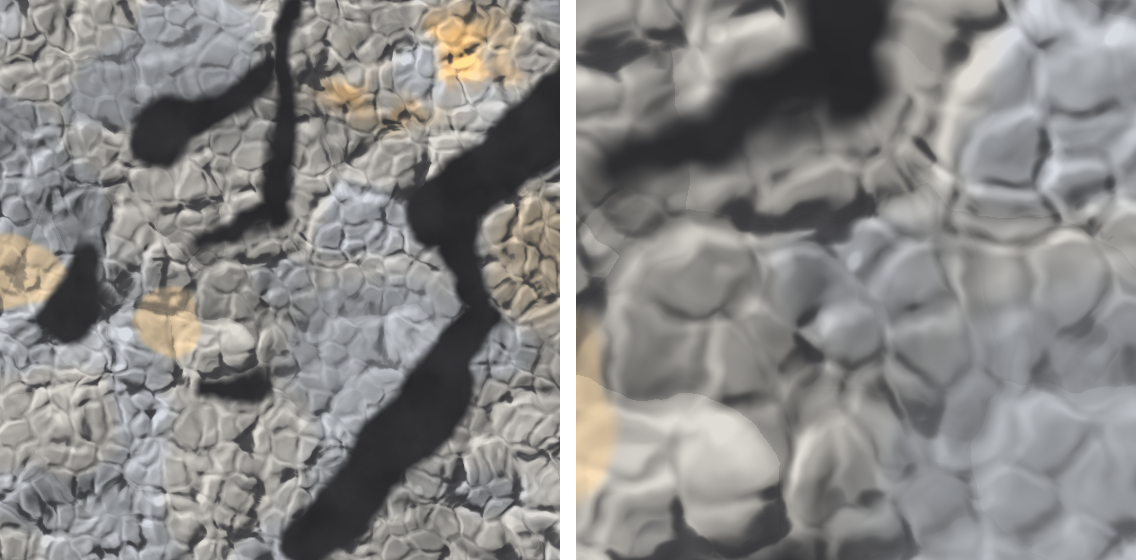
Left, the full canvas; right, a detail of the centre.
Write a three.js fragment shader that draws this texture.

```glsl
// Sunlit rubble: grey angular stones, a few tan ones, and deep shadowed crevices.
// A relief of cell facets and layered noise is lit from the upper left;
// tapered capsules with warped outlines carve the crevices.
varying vec2 vUv;

const vec2 TO_LIGHT = vec2(-0.6, 0.8);
const vec3 SHADOW = vec3(0.165, 0.165, 0.175);
const vec3 NEUTRAL = vec3(1.015, 1.0, 0.97);
const vec3 COOL = vec3(0.98, 1.0, 1.03);
const vec3 SAND = vec3(1.15, 1.02, 0.83);
const vec3 OCHRE = vec3(1.32, 1.04, 0.68);

float hash(vec2 p) {
  vec3 q = fract(p.xyx * 0.1031);
  q += dot(q, q.yzx + 33.33);
  return fract((q.x + q.y) * q.z);
}

vec2 hash2(vec2 p) { return vec2(hash(p), hash(p + 57.3)); }

float noise(vec2 p) {
  vec2 i = floor(p), f = fract(p);
  f = f * f * (3.0 - 2.0 * f);
  return mix(mix(hash(i), hash(i + vec2(1, 0)), f.x),
             mix(hash(i + vec2(0, 1)), hash(i + vec2(1, 1)), f.x), f.y);
}

float fbm(vec2 p) {
  float sum = 0.0, amp = 0.5;
  for (int i = 0; i < 4; i++) {
    sum += amp * noise(p);
    p = mat2(1.6, 1.2, -1.2, 1.6) * p + 11.7;
    amp *= 0.5;
  }
  return sum;
}

vec2 warp(vec2 p, float scale, float amount) {
  return p + amount * (vec2(fbm(p * scale), fbm(p * scale + 31.0)) - 0.47);
}

// Tilted facets parted by grooves: x is height, y is a random value per stone
vec2 stones(vec2 p) {
  vec2 nearest = vec2(0.0), id = vec2(0.0);
  float d1 = 9.0, d2 = 9.0;
  for (int k = 0; k < 9; k++) {
    vec2 cell = floor(p) + vec2(mod(float(k), 3.0), floor(float(k) / 3.0)) - 1.0;
    vec2 offset = p - cell - hash2(cell);
    float d = length(offset);
    if (d < d1) { d2 = d1; d1 = d; nearest = offset; id = cell; }
    else d2 = min(d2, d);
  }
  float top = 0.6 + 0.4 * hash(id + 9.0) + dot(nearest, hash2(id + 4.0) - 0.5);
  return vec2(top * smoothstep(0.0, 0.3, d2 - d1), hash(id + 21.0));
}

float relief(vec2 p) {
  return 0.22 * stones(p * 9.0).x + 0.12 * stones(p * 23.0 + 7.0).x + 0.8 * fbm(p * 11.0);
}

// How far the relief towards the light rises above the sun ray
float occlusion(vec2 p, float height, float raySlope) {
  float rise = 0.0;
  for (int i = 1; i <= 4; i++) {
    float t = 0.013 * float(i);
    rise = max(rise, relief(p + TO_LIGHT * t) - height - t * raySlope);
  }
  return rise;
}

// Distance to a capsule from a to b with end radii ra and rb
float crack(vec2 p, vec2 a, vec2 b, float ra, float rb) {
  float t = clamp(dot(p - a, b - a) / dot(b - a, b - a), 0.0, 1.0);
  return length(p - mix(a, b, t)) - mix(ra, rb, t);
}

// Soft tilted ellipse, 1 inside
float blob(vec2 p, vec2 center, vec2 radius, float angle, float soft) {
  float c = cos(angle), s = sin(angle);
  vec2 q = mat2(c, -s, s, c) * (p - center);
  return 1.0 - smoothstep(1.0 - soft, 1.0 + soft, length(q / radius));
}

float crevices(vec2 p) {
  float d = crack(p, vec2(1.03, 0.83), vec2(0.79, 0.62), 0.060, 0.062);
  d = min(d, crack(p, vec2(0.82, 0.60), vec2(0.85, 0.46), 0.040, 0.020));
  d = min(d, crack(p, vec2(0.86, 0.44), vec2(0.74, 0.23), 0.028, 0.070));
  d = min(d, crack(p, vec2(0.73, 0.22), vec2(0.55, 0.03), 0.068, 0.045));
  d = min(d, crack(p, vec2(0.29, 0.75), vec2(0.49, 0.88), 0.045, 0.016));
  d = min(d, crack(p, vec2(0.52, 0.98), vec2(0.49, 0.61), 0.016, 0.022));
  d = min(d, crack(p, vec2(0.49, 0.61), vec2(0.36, 0.57), 0.018, 0.011));
  d = min(d, crack(p, vec2(0.16, 0.54), vec2(0.11, 0.42), 0.030, 0.045));
  return min(d, crack(p, vec2(0.37, 0.30), vec2(0.46, 0.31), 0.014, 0.020));
}

void main() {
  vec2 p = warp(vUv, 14.0, 0.045), rough = warp(vUv, 9.0, 0.07);

  // Smooth cool stones and warm stones
  float cool = max(blob(rough, vec2(0.30, 0.88), vec2(0.19, 0.10), 0.45, 0.15),
                   blob(rough, vec2(0.66, 0.39), vec2(0.15, 0.11), 0.5, 0.3));
  float sandy = max(blob(rough, vec2(0.03, 0.51), vec2(0.085, 0.06), 0.2, 0.12),
                    blob(rough, vec2(0.31, 0.425), vec2(0.062, 0.055), 0.0, 0.12));
  float dusty = blob(rough, vec2(0.96, 0.54), vec2(0.08, 0.12), 0.0, 0.4);
  float ochre = blob(rough, vec2(0.76, 0.87), vec2(0.17, 0.10), 0.15, 0.35);

  // Light on the relief, with pale grains
  float height = relief(p), calm = 1.0 - 0.5 * max(cool, sandy);
  float lit = height - relief(p + TO_LIGHT * 0.011);
  float tone = 0.575 + calm * (1.15 * lit + 0.11 * smoothstep(0.68, 0.92, noise(p * 48.0)));
  tone += 0.10 * (stones(p * 9.0).y - 0.5) + 0.28 * (fbm(p * 6.0) - 0.47);
  tone = clamp(tone + 0.09 * sandy + 0.07 * ochre, 0.24, 0.86);

  // Mineral tint
  vec3 tint = mix(NEUTRAL, COOL, max(cool, smoothstep(0.5, 0.75, noise(p * 8.0 + 3.0))));
  tint = mix(tint, SAND, max(0.9 * sandy, 0.6 * dusty));
  tint = mix(tint, OCHRE, ochre * smoothstep(0.3, 0.65, fbm(rough * 10.0 + 5.0)));

  // Small thrown shadows, then the deep crevices
  float shade = smoothstep(0.01, 0.16, occlusion(p, height, 4.0)) * calm;
  float deep = 1.0 - smoothstep(-0.010, 0.012, crevices(warp(vUv, 11.0, 0.06)));
  vec3 color = mix(tone * tint, SHADOW * 1.3, 0.8 * shade);
  gl_FragColor = vec4(mix(color, SHADOW * (0.85 + 0.5 * fbm(p * 16.0)), deep), 1.0);
}
```
